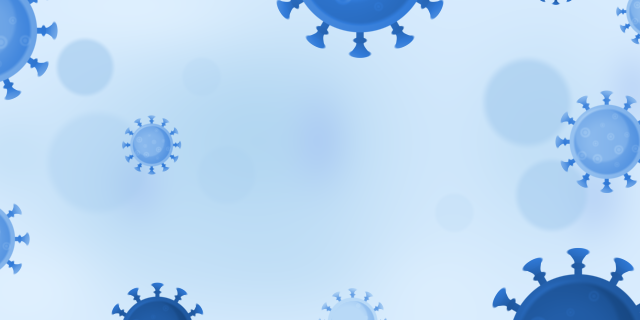
Reproduce this background procedurally as a Shadertoy shader.

```glsl
const float TAU = 6.2831853;

float hash(float n) {
    n = fract(n * 0.1031);
    n *= n + 33.33;
    return fract(n * (n + n));
}

// 1 inside a shape of signed distance d, 0 outside
float fill(float d, float blur) {
    return 1.0 - smoothstep(-blur, blur, d);
}

// Navy to blue to pale
vec3 ramp(float t) {
    vec3 dark = mix(vec3(0.08, 0.26, 0.48), vec3(0.19, 0.48, 0.85), clamp(2.0 * t, 0.0, 1.0));
    return mix(dark, vec3(0.72, 0.85, 0.97), clamp(2.0 * t - 1.0, 0.0, 1.0));
}

void glow(inout vec3 col, vec2 p, vec2 center, vec2 size, vec3 tint, float strength) {
    vec2 q = (p - center) / size;
    col = mix(col, tint, strength * exp(-dot(q, q)));
}

void bokeh(inout vec3 col, vec2 p, vec2 center, float radius, float strength) {
    float d = length(p - center) - radius;
    col = mix(col, vec3(0.65, 0.80, 0.935), strength * fill(d, 0.12 * radius));
}

void virus(inout vec3 col, vec2 p, vec2 center, float radius, float spikes, float tone) {
    vec2 q = (p - center) / radius;
    float d = length(q);
    if (d > 1.5) return;
    float aa = 0.8 / (iResolution.y * radius);

    // Spikes: fold the angle so that one spike serves all
    float sector = TAU / spikes;
    float angle = atan(q.y, q.x);
    angle -= sector * floor(angle / sector + 0.5);
    vec2 s = d * vec2(cos(angle), sin(angle));
    float flare = 0.055 + 0.08 * smoothstep(1.17, 1.33, s.x);
    float stem = max(abs(s.y) - flare, s.x - 1.32);
    float collar = length((s - vec2(1.12, 0.0)) / vec2(0.045, 0.1)) - 1.0;
    float cap = length((s - vec2(1.32, 0.0)) / vec2(0.06, 0.16)) - 1.0;
    float spikeTone = mix(tone, 0.45, 0.4) + 0.04 * q.y - 0.35 * s.y;
    vec3 spikeColor = ramp(spikeTone + 0.16 * smoothstep(1.1, 1.35, s.x) - 0.08);
    col = mix(col, spikeColor, fill(stem, aa));
    col = mix(col, ramp(spikeTone - 0.1), fill(collar * 0.06, aa));
    col = mix(col, ramp(spikeTone + 0.1 + 0.8 * (s.x - 1.32)), fill(cap * 0.08, aa));

    // Body: bright rim, shaded inside and a broad sheen
    float rim = smoothstep(0.84, 0.92, d);
    float sheen = fill(length(q - vec2(-0.12, 0.18)) - 0.72, 0.05);
    float bodyTone = tone + 0.09 * rim + 0.07 * sheen - 0.07 * smoothstep(0.4, 0.88, d) * (1.0 - rim);
    bodyTone -= 0.05 * q.x;

    // Scattered ringed craters
    for (float i = 0.0; i < 11.0; i++) {
        float turn = i * 2.39996 + 0.9;
        vec2 spot = sqrt((i + 0.5) / 11.0) * 0.82 * vec2(cos(turn), sin(turn));
        float size = 0.05 + 0.09 * hash(i + 3.0);
        float e = length(q - spot) - size;
        bodyTone += 0.07 * fill(e, aa + 0.01) - 0.06 * fill(abs(e + 0.5 * size) - 0.012, aa + 0.01);
    }
    col = mix(col, ramp(bodyTone), fill(d - 1.0, aa));
}

void mainImage(out vec4 fragColor, in vec2 fragCoord) {
    vec2 p = fragCoord / iResolution.y;
    vec3 sky = vec3(0.68, 0.83, 0.94);
    vec3 violet = vec3(0.65, 0.77, 0.95);
    vec3 white = vec3(0.89, 0.95, 1.0);

    // Soft background haze
    vec3 col = vec3(0.85, 0.925, 0.995);
    glow(col, p, vec2(0.80, 0.56), vec2(0.46, 0.38), sky, 0.88);
    glow(col, p, vec2(0.36, 0.40), vec2(0.25, 0.28), sky, 0.45);
    glow(col, p, vec2(0.90, 0.18), vec2(0.50, 0.18), sky, 0.35);
    glow(col, p, vec2(1.70, 0.56), vec2(0.24, 0.32), sky, 0.50);
    glow(col, p, vec2(0.02, 0.52), vec2(0.14, 0.14), sky, 0.35);
    glow(col, p, vec2(0.45, 0.97), vec2(0.35, 0.13), white, 0.65);
    glow(col, p, vec2(0.10, 0.10), vec2(0.22, 0.15), white, 0.65);
    glow(col, p, vec2(1.35, 0.10), vec2(0.22, 0.18), white, 0.50);
    glow(col, p, vec2(1.00, 0.56), vec2(0.09, 0.14), violet, 0.55);
    glow(col, p, vec2(0.43, 0.42), vec2(0.08, 0.10), violet, 0.50);
    glow(col, p, vec2(1.86, 0.38), vec2(0.10, 0.12), violet, 0.45);
    glow(col, p, vec2(1.98, 0.72), vec2(0.08, 0.12), violet, 0.45);

    // Blurred discs
    bokeh(col, p, vec2(0.266, 0.79), 0.088, 0.65);
    bokeh(col, p, vec2(0.305, 0.492), 0.155, 0.35);
    bokeh(col, p, vec2(1.648, 0.68), 0.135, 0.65);
    bokeh(col, p, vec2(1.724, 0.39), 0.11, 0.55);
    bokeh(col, p, vec2(0.708, 0.453), 0.09, 0.22);
    bokeh(col, p, vec2(0.63, 0.76), 0.06, 0.18);
    bokeh(col, p, vec2(1.42, 0.335), 0.06, 0.15);

    // Pale, distant viruses first, then the dark, near ones
    virus(col, p, vec2(1.102, -0.008), 0.078, 12.0, 0.96);
    virus(col, p, vec2(-0.073, 0.253), 0.120, 10.0, 0.75);
    virus(col, p, vec2(2.039, 0.964), 0.082, 12.0, 0.75);
    virus(col, p, vec2(0.474, 0.547), 0.067, 12.0, 0.74);
    virus(col, p, vec2(1.896, 0.557), 0.116, 12.0, 0.74);
    virus(col, p, vec2(-0.052, 0.904), 0.168, 11.0, 0.67);
    virus(col, p, vec2(1.737, 1.076), 0.066, 12.0, 0.25);
    virus(col, p, vec2(1.125, 1.109), 0.210, 12.0, 0.45);
    virus(col, p, vec2(0.492, -0.042), 0.115, 12.0, 0.16);
    virus(col, p, vec2(1.807, -0.073), 0.216, 12.0, 0.16);

    fragColor = vec4(col, 1.0);
}
```
